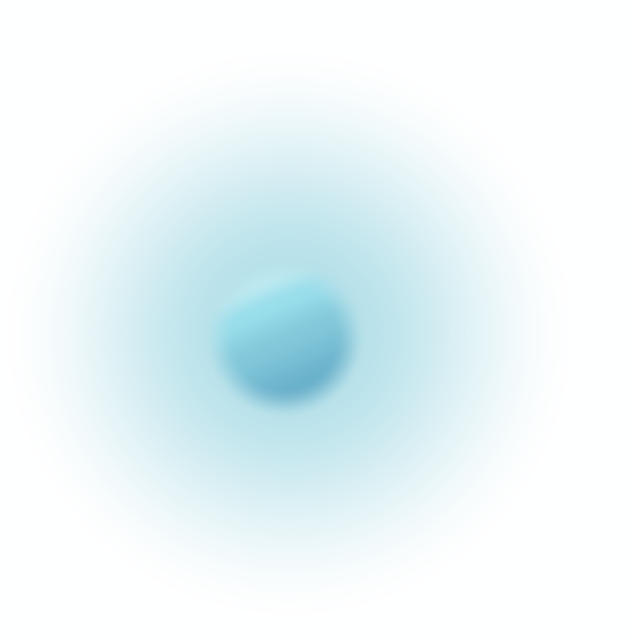
A Shadertoy shader for this background:

```glsl
// Colour of the orb along its light axis, from shaded foot to pale crown
vec3 orbColor(float height) {
    vec3 deepBlue = vec3(0.40, 0.68, 0.785);
    vec3 teal = vec3(0.52, 0.79, 0.86);
    vec3 cyan = vec3(0.60, 0.87, 0.92);
    vec3 paleCyan = vec3(0.75, 0.92, 0.95);
    vec3 color = mix(deepBlue, teal, smoothstep(-0.10, 0.01, height));
    color = mix(color, cyan, smoothstep(-0.005, 0.056, height));
    return mix(color, paleCyan, smoothstep(0.052, 0.096, height));
}

void mainImage(out vec4 fragColor, in vec2 fragCoord) {
    vec2 p = (fragCoord - 0.5 * iResolution.xy) / iResolution.y;

    // Wide halo fading into white
    float haloDistance = length(p - vec2(-0.040, -0.021));
    float halo = 1.0 - smoothstep(0.05, 0.46, haloDistance);
    vec3 color = vec3(0.998, 0.999, 1.0) - vec3(0.30, 0.125, 0.09) * halo;

    // Soft-edged orb lit from the upper left
    vec2 q = p - vec2(-0.048, -0.027);
    float orb = 1.0 - smoothstep(0.076, 0.128, length(q));
    float height = dot(q, normalize(vec2(-0.4, 0.916)));
    color = mix(color, orbColor(height), orb);

    fragColor = vec4(color, 1.0);
}
```
